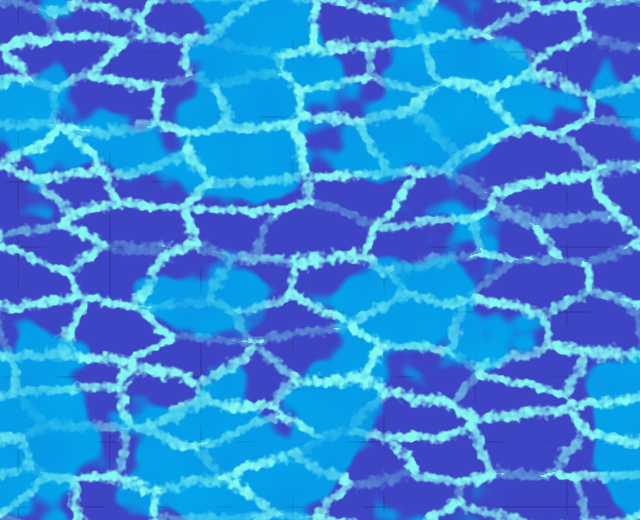
A WebGL 1 fragment shader for this texture:

```glsl
precision highp float;
// A net of fluffy pale strokes around flat, brick-like cells on indigo, with soft
// azure clouds. The net is a wrapped Voronoi diagram whose borders are measured in
// canvas heights; clouds, wobble and fluff are wrapped gradient noise.

uniform vec2 u_resolution;

const vec2 CELLS = vec2(7.0, 12.0);

vec2 hash2(vec2 p) {
  vec3 q = fract(p.xyx * vec3(0.1031, 0.1030, 0.0973));
  q += dot(q, q.yzx + 33.33);
  return fract((q.xx + q.yz) * q.zy);
}

float corner(vec2 lattice, vec2 offset, vec2 freq) {
  float angle = 6.2832 * hash2(mod(lattice, freq) + freq.x * 3.7).x;
  return dot(vec2(cos(angle), sin(angle)), offset);
}

// Gradient noise repeating after freq lattice steps across the canvas
float noise(vec2 uv, vec2 freq) {
  vec2 p = uv * freq;
  vec2 i = floor(p);
  vec2 f = p - i;
  vec2 w = f * f * f * (f * (f * 6.0 - 15.0) + 10.0);
  vec2 e = vec2(1.0, 0.0);
  float low = mix(corner(i, f, freq), corner(i + e, f - e, freq), w.x);
  float high = mix(corner(i + e.yx, f - e.yx, freq), corner(i + 1.0, f - 1.0, freq), w.x);
  return mix(low, high, w.y);
}

// Jittered cell centre, with every other row shifted like bricks
vec2 cellCentre(vec2 id) {
  vec2 jitter = hash2(mod(id, CELLS) + 5.0);
  return id + 0.12 + 0.76 * jitter + vec2(0.4 * mod(id.y, 2.0), 0.0);
}

// Coverage of the strokes along the cell borders; each border has its own strength
float net(vec2 uv, float fluff, float aspect) {
  vec2 p = uv * CELLS;
  vec2 base = floor(p);
  vec2 home = base;
  float nearest = 100.0;
  for (int y = -2; y <= 2; y++) {
    for (int x = -2; x <= 2; x++) {
      vec2 id = base + vec2(x, y);
      vec2 r = cellCentre(id) - p;
      if (dot(r, r) < nearest) {
        nearest = dot(r, r);
        home = id;
      }
    }
  }
  vec2 a = cellCentre(home) - p;
  float homeHash = hash2(mod(home, CELLS) + 31.0).x;
  float cover = 0.0;
  for (int y = -2; y <= 2; y++) {
    for (int x = -2; x <= 2; x++) {
      vec2 id = home + vec2(x, y);
      vec2 b = cellCentre(id) - p;
      vec2 ab = b - a;
      if (dot(ab, ab) > 0.0001) {
        float d = dot(0.5 * (a + b), ab) / length(ab * CELLS / vec2(aspect, 1.0));
        float pick = fract(homeHash + hash2(mod(id, CELLS) + 31.0).x);
        float strength = mix(0.3, 1.0, smoothstep(0.05, 0.6, pick));
        float stroke = 1.0 - smoothstep(0.004, 0.0135, d + 0.009 * fluff);
        cover = max(cover, strength * stroke);
      }
    }
  }
  return cover;
}

void main() {
  vec2 uv = gl_FragCoord.xy / u_resolution;
  float aspect = u_resolution.x / u_resolution.y;

  // Hand-drawn wobble and fine fluff of the strokes
  vec2 wobble = 0.022 * vec2(noise(uv, vec2(8.0, 9.0)), noise(uv, vec2(9.0, 8.0)))
              + 0.007 * vec2(noise(uv, vec2(25.0, 21.0)), noise(uv, vec2(27.0, 22.0)));
  float fluff = noise(uv, vec2(66.0, 54.0)) + 0.7 * noise(uv, vec2(128.0, 104.0));

  // Soft clouds
  float field = noise(uv, vec2(4.0, 3.0)) + 0.45 * noise(uv, vec2(9.0, 8.0))
              + 0.16 * noise(uv, vec2(28.0, 23.0));
  float cloud = smoothstep(-0.01, 0.11, field);
  float mottle = noise(uv, vec2(13.0, 11.0));
  vec3 azure = vec3(0.02, 0.62, 0.91) + vec3(0.02, -0.05, -0.02) * mottle;
  vec3 color = mix(vec3(0.24, 0.27, 0.77), azure, cloud);

  // Faint broken hairlines on a loose grid
  vec2 grid = abs(fract(uv * vec2(7.0, 8.0) + 0.3) - 0.5) / vec2(7.0, 8.0);
  float hairline = 1.0 - smoothstep(0.0008, 0.0025, min(grid.x * aspect, grid.y));
  color *= 1.0 - 0.14 * hairline * smoothstep(0.05, 0.3, noise(uv, vec2(15.0, 14.0)));

  // Strokes, partly veiled by the clouds
  float veil = 1.0 - 0.5 * cloud * smoothstep(-0.2, 0.3, noise(uv, vec2(6.0, 5.0)));
  float cover = net(uv + wobble, fluff, aspect) * veil * (0.92 - 0.4 * fluff);
  color = mix(color, vec3(0.52, 0.97, 0.95), clamp(cover, 0.0, 1.0));

  gl_FragColor = vec4(color, 1.0);
}
```
